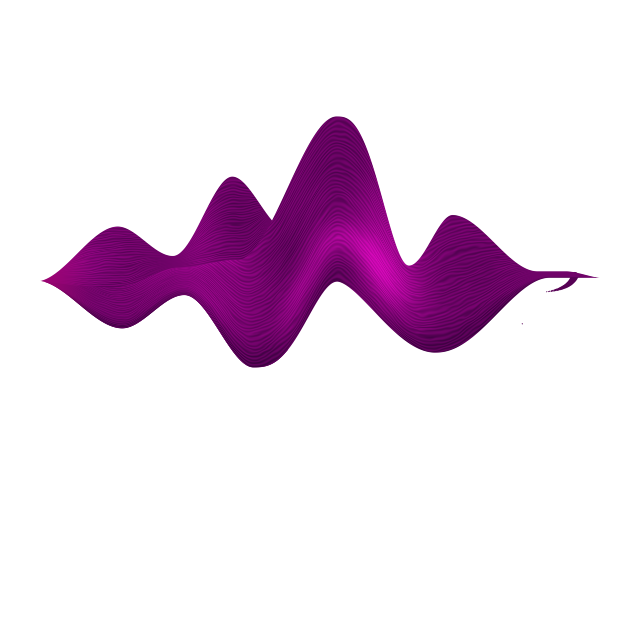
Write a three.js fragment shader that draws this background.

```glsl
// Folded magenta ribbon of fine strands waving across a white ground.
varying vec2 vUv;

const vec3 WHITE = vec3(1.0);
const vec3 DEEP_PLUM = vec3(0.17, 0.0, 0.20);
const vec3 BRIGHT_MAGENTA = vec3(0.83, 0.03, 0.72);
const vec3 ROSE = vec3(0.72, 0.02, 0.46);
const float EDGE = 0.0019;
const float STEP = 0.001;

float hash(vec2 p) {
  return fract(sin(dot(p, vec2(127.1, 311.7))) * 43758.5453);
}

float noise(vec2 p) {
  vec2 i = floor(p);
  vec2 f = fract(p);
  f = f * f * (3.0 - 2.0 * f);
  float low = mix(hash(i), hash(i + vec2(1.0, 0.0)), f.x);
  float high = mix(hash(i + vec2(0.0, 1.0)), hash(i + vec2(1.0)), f.x);
  return mix(low, high, f.y);
}

// Eased rise from 0 to 1; bias above 1 delays the rise.
float ramp(float x, float from, float to, float bias) {
  float t = pow(clamp((x - from) / (to - from), 0.0, 1.0), bias);
  return t * t * (3.0 - 2.0 * t);
}

// Outlines: each ramp is one climb or fall of the curve.
float backTop(float x) {
  return 0.561 + 0.086 * ramp(x, 0.055, 0.184, 1.0) - 0.046 * ramp(x, 0.184, 0.270, 1.0)
    + 0.124 * ramp(x, 0.270, 0.363, 1.0) - 0.085 * ramp(x, 0.363, 0.450, 1.0);
}

float frontTop(float x) {
  return 0.561 - 0.009 * ramp(x, 0.055, 0.156, 1.0) + 0.031 * ramp(x, 0.182, 0.280, 1.0)
    + 0.012 * ramp(x, 0.280, 0.371, 1.0) + 0.224 * ramp(x, 0.371, 0.526, 1.0)
    - 0.233 * ramp(x, 0.526, 0.639, 1.4) + 0.079 * ramp(x, 0.639, 0.707, 1.0)
    - 0.088 * ramp(x, 0.707, 0.840, 1.0) - 0.012 * ramp(x, 0.885, 0.954, 0.9);
}

float frontBottom(float x) {
  return 0.561 - 0.075 * ramp(x, 0.055, 0.191, 1.0) + 0.052 * ramp(x, 0.191, 0.288, 1.0)
    - 0.113 * ramp(x, 0.288, 0.396, 1.0) + 0.134 * ramp(x, 0.396, 0.527, 1.4)
    - 0.111 * ramp(x, 0.527, 0.680, 0.82) + 0.117 * ramp(x, 0.680, 0.859, 1.1);
}

float crestLine(float x) {
  return 0.479 + 0.150 * ramp(x, 0.423, 0.536, 0.85) - 0.085 * ramp(x, 0.536, 0.650, 1.0);
}

// Turns a vertical gap into a distance, given curve heights at x -+ STEP.
float trueGap(float gap, float before, float after) {
  float slope = (after - before) / (2.0 * STEP);
  return gap * inversesqrt(1.0 + slope * slope);
}

float blob(vec2 p, vec2 centre, vec2 radius) {
  vec2 q = (p - centre) / radius;
  return exp(-dot(q, q));
}

// Wavering threads that follow the sheet; v runs from its lower to upper edge.
float strands(float x, float v, float thickness) {
  float lane = v * 76.0 * sqrt(thickness);
  float waver = 1.5 * noise(vec2(x * 30.0, lane * 0.3)) + 0.5 * noise(vec2(x * 85.0, lane));
  float thread = 0.5 + 0.5 * sin(6.2832 * (lane + waver));
  float fibre = noise(vec2(x * 55.0, lane * 2.5));
  return mix(0.5, 0.65 * thread + 0.35 * fibre, smoothstep(0.01, 0.09, thickness));
}

vec3 silk(float tone, float x) {
  vec3 colour = mix(DEEP_PLUM, BRIGHT_MAGENTA, clamp(tone, 0.0, 1.0));
  return mix(colour, ROSE, 0.6 * (1.0 - smoothstep(0.05, 0.16, x)));
}

// Small curl under the tail, swept as shrinking discs.
float curlDistance(vec2 p) {
  float d = 1.0;
  for (int i = 0; i <= 28; i++) {
    float t = float(i) / 28.0;
    vec2 a = mix(vec2(0.898, 0.569), vec2(0.891, 0.549), t);
    vec2 b = mix(vec2(0.891, 0.549), vec2(0.854, 0.544), t);
    d = min(d, length(p - mix(a, b, t)) - mix(0.006, 0.0006, t));
  }
  return d;
}

void main() {
  vec2 p = vUv;
  float x = p.x;
  float rear = backTop(x);
  float top = frontTop(x);
  float bottom = frontBottom(x);
  float lowerGap = trueGap(p.y - bottom, frontBottom(x - STEP), frontBottom(x + STEP));
  float upperGap = trueGap(top - p.y, frontTop(x - STEP), frontTop(x + STEP));
  float rearGap = trueGap(rear - p.y, backTop(x - STEP), backTop(x + STEP));
  vec3 colour = WHITE;

  // Rear sheet with two humps
  float rearDepth = max(rear - top, 0.004);
  float rearTone = 0.24 + 0.28 * strands(x, (p.y - top) / rearDepth, rearDepth)
    + 0.16 * blob(p, vec2(0.11, 0.59), vec2(0.06, 0.05))
    + 0.14 * blob(p, vec2(0.31, 0.64), vec2(0.04, 0.08))
    - 0.08 * blob(p, vec2(0.37, 0.66), vec2(0.04, 0.05));
  float rearCover = smoothstep(0.0, EDGE, min(rearGap, lowerGap)) * (1.0 - step(0.45, x));
  colour = mix(colour, silk(rearTone, x), rearCover);

  // Tail curl and stray speck
  float accents = min(curlDistance(p), length(p - vec2(0.816, 0.494)) - 0.0008);
  colour = mix(colour, silk(0.26, x), 1.0 - smoothstep(-0.5 * EDGE, 0.5 * EDGE, accents));

  // Front sheet: lit folds, shaded hollows and a dark lower rim
  float depth = max(top - bottom, 0.004);
  float v = clamp((p.y - bottom) / depth, 0.0, 1.0);
  float crestGap = trueGap(p.y - crestLine(x), crestLine(x - STEP), crestLine(x + STEP));
  float crest = exp(-pow(crestGap / 0.023, 2.0)) * ramp(x, 0.41, 0.47, 1.0) * (1.0 - ramp(x, 0.57, 0.68, 1.0));
  float seam = exp(-upperGap / 0.014) * ramp(x, 0.15, 0.27, 1.0) * (1.0 - ramp(x, 0.36, 0.44, 1.0));
  float tone = 0.27 + 0.28 * strands(x, v, depth) + 0.28 * crest + 0.16 * seam
    + 0.27 * blob(p, vec2(0.605, 0.62), vec2(0.055, 0.09))
    + 0.14 * blob(p, vec2(0.60, 0.54), vec2(0.07, 0.05))
    + 0.14 * blob(p, vec2(0.33, 0.54), vec2(0.06, 0.06))
    - 0.12 * blob(p, vec2(0.455, 0.60), vec2(0.035, 0.07))
    - 0.10 * blob(p, vec2(0.53, 0.75), vec2(0.05, 0.08))
    - 0.08 * blob(p, vec2(0.73, 0.57), vec2(0.07, 0.08))
    - 0.20 * (1.0 - smoothstep(0.0, 0.32, v));
  colour = mix(colour, silk(tone, x), smoothstep(0.0, EDGE, min(upperGap, lowerGap)));

  gl_FragColor = vec4(colour, 1.0);
}
```
